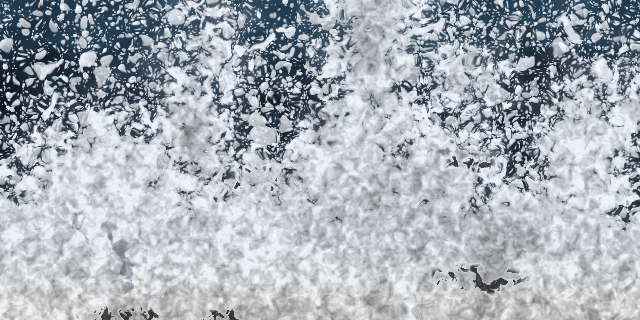
A Shadertoy shader for this texture:

```glsl
vec3 hash3(vec2 p) {
    vec3 q = fract(p.xyx * vec3(0.1031, 0.1030, 0.0973));
    q += dot(q, q.yxz + 33.33);
    return fract((q.xxy + q.yzz) * q.zyx);
}

float noise(vec2 p) {
    vec2 i = floor(p), f = fract(p);
    f = f * f * (3.0 - 2.0 * f);
    return mix(mix(hash3(i).x, hash3(i + vec2(1, 0)).x, f.x),
               mix(hash3(i + vec2(0, 1)).x, hash3(i + 1.0).x, f.x), f.y);
}

float fbm(vec2 p) {
    float sum = 0.0, amp = 0.5;
    for (int i = 0; i < 5; i++) {
        sum += amp * noise(p);
        p = mat2(1.6, 1.2, -1.2, 1.6) * p + 17.3;
        amp *= 0.5;
    }
    return sum;
}

float glow(vec2 p, vec2 center, vec2 size) {
    vec2 q = (p - center) / size;
    return exp(-dot(q, q));
}

float capsule(vec2 p, vec4 ends, float radius) {
    vec2 a = p - ends.xy, b = ends.zw - ends.xy;
    return length(a - b * clamp(dot(a, b) / dot(b, b), 0.0, 1.0)) - radius;
}

// Positive inside the surf, its plumes and the side splashes
float surfField(vec2 p) {
    vec4 lobes[10] = vec4[](
        vec4(0.32, 0.38, 0.25, 0.25), vec4(0.60, 0.58, 0.085, 0.20),
        vec4(0.645, 0.80, 0.05, 0.12), vec4(1.09, 0.42, 0.19, 0.26),
        vec4(1.17, 0.82, 0.10, 0.40), vec4(1.36, 0.44, 0.17, 0.14),
        vec4(1.82, 0.46, 0.13, 0.24), vec4(1.97, 0.68, 0.09, 0.06),
        vec4(1.43, 0.76, 0.09, 0.08), vec4(0.80, 0.42, 0.16, 0.10));
    float field = 0.41 - 0.08 * smoothstep(1.75, 2.0, p.x) - p.y;
    for (int i = 0; i < 10; i++) {
        vec4 l = lobes[i];
        field = max(field, (1.0 - length((p - l.xy) / l.zw)) * min(l.z, l.w));
    }
    return field;
}

// Coverage and brightness of one layer of stretched droplets
vec2 droplets(vec2 p, float scale, float density) {
    vec2 g = p * scale + scale * 3.7, result = vec2(0.0, 0.8);
    float aa = 0.8 * scale / iResolution.y;
    for (int j = -1; j <= 1; j++)
    for (int i = -1; i <= 1; i++) {
        vec2 id = floor(g) + vec2(i, j);
        vec3 h = hash3(id + scale), k = hash3(id + scale + 51.0);
        if (h.z > density) continue;
        vec2 d = g - id - 0.15 - 0.7 * h.xy;
        float angle = 6.2832 * k.x, radius = mix(0.13, 0.47, k.z * k.z);
        vec2 q = mat2(cos(angle), sin(angle), -sin(angle), cos(angle)) * d;
        q.y *= mix(1.0, 2.0, k.y * k.y);
        float cover = smoothstep(aa, -aa, length(q) - radius);
        float light = 0.72 + 0.22 * h.y + 0.10 * dot(d, vec2(-0.4, 0.9)) / radius;
        if (cover > result.x) result = vec2(cover, light);
    }
    return result;
}

void mainImage(out vec4 fragColor, in vec2 fragCoord) {
    vec2 p = fragCoord / iResolution.y;
    p.x *= 2.0 * iResolution.y / iResolution.x;
    vec2 warp = vec2(noise(p * 34.0), noise(p * 34.0 + 40.0)) - 0.5;
    vec2 w = p + 0.022 * warp;
    float broad = fbm(p * 7.0), medium = fbm(w * 19.0) - 0.48;
    float fine = fbm(w * 52.0 + 9.0) - 0.48, grain = noise(p * 105.0) - 0.5;
    float field = surfField(p);

    // Deep water
    vec3 color = mix(vec3(0.045, 0.07, 0.115), vec3(0.13, 0.23, 0.31),
                     smoothstep(0.55, 0.95, p.y + 0.4 * (broad - 0.5)));
    color *= 0.75 + 0.5 * fbm(p * vec2(6.0, 22.0));

    // Thin mist hugging the surf
    float mist = smoothstep(-0.20, 0.04, field + 0.25 * medium);
    color = mix(color, vec3(0.50, 0.56, 0.62), 0.38 * mist);

    // Churned foam with ragged edges
    float edge = field + 0.02 + 0.20 * medium + 0.30 * fine + 0.03 * grain;
    float foam = smoothstep(-0.02, 0.035, edge);
    float strands = fbm(w * vec2(30.0, 12.0) + 3.0 * broad) - 0.48;
    float tone = 0.835 + 0.62 * fine + 0.28 * medium + 0.28 * strands + 0.15 * grain;
    tone += 0.05 * glow(p, vec2(0.35, 0.45), vec2(0.3, 0.15));
    tone -= 0.14 * glow(p, vec2(1.15, 0.88), vec2(0.11, 0.2));
    tone -= 0.24 * glow(p, vec2(0.60, 0.60), vec2(0.06, 0.09));
    tone -= 0.10 * glow(p, vec2(1.24, 0.38), vec2(0.09, 0.2));
    tone -= 0.14 * glow(p, vec2(1.54, 0.23), vec2(0.24, 0.10));
    tone -= 0.10 * smoothstep(0.12, 0.0, p.y) * smoothstep(0.2, 0.4, p.x);
    vec3 tint = mix(vec3(1.0, 0.995, 0.995), vec3(0.975, 1.0, 1.035), smoothstep(0.03, 0.25, p.y));
    color = mix(color, clamp(tone, 0.25, 0.97) * tint, foam * 0.97);

    // Small broken gaps near the waterline and along the crest
    float gaps = glow(p, vec2(1.48, 0.125), vec2(0.14, 0.04))
               + glow(p, vec2(0.39, 0.01), vec2(0.12, 0.03))
               + glow(p, vec2(0.71, 0.0), vec2(0.08, 0.03))
               + 0.8 * glow(p, vec2(1.47, 0.49), vec2(0.07, 0.03))
               + 0.55 * glow(p, vec2(0.80, 0.43), vec2(0.14, 0.06));
    float hole = smoothstep(0.27, 0.38, gaps * 0.32 + 0.6 * medium + 1.1 * fine + 0.1 * grain);
    hole *= smoothstep(0.1, 0.4, gaps);
    color = mix(color, vec3(0.13, 0.13, 0.14), 0.9 * hole);

    // Shadowed streaks in the foam
    vec4 shades[5] = vec4[](vec4(0.20, 0.35, 0.27, 0.25), vec4(0.34, 0.27, 0.41, 0.19),
        vec4(0.405, 0.17, 0.405, 0.08), vec4(1.33, 0.522, 1.55, 0.515),
        vec4(1.60, 0.44, 1.62, 0.45));
    for (int i = 0; i < 5; i++) {
        float d = capsule(w, shades[i], 0.007) + 0.04 * medium + 0.03 * fine;
        color = mix(color, vec3(0.50, 0.52, 0.57) + 0.4 * fine, 0.8 * smoothstep(0.006, -0.005, d));
    }

    // Flying spray, coarse to fine
    float spray = 0.45 + 0.28 * smoothstep(-0.20, 0.0, field) + 0.5 * (broad - 0.5)
                + 0.22 * glow(p, vec2(1.42, 0.78), vec2(0.18, 0.25));
    float scale = 13.0;
    for (int i = 0; i < 6; i++) {
        float density = spray * mix(0.45, 1.2, float(i) / 5.0);
        vec2 drop = droplets(w, scale, density);
        vec3 dropColor = drop.y * vec3(0.975, 1.0, 1.03) + 0.25 * fine;
        color = mix(color, dropColor, drop.x * mix(0.95, 0.2, foam) * (1.0 - 0.65 * hole));
        scale *= 1.45;
    }

    // Bright thrown ribbons and clots
    vec4 ribbons[8] = vec4[](vec4(1.28, 0.0, 1.295, 0.15), vec4(0.13, 0.76, 0.19, 0.81),
        vec4(1.26, 0.89, 1.38, 0.92), vec4(0.73, 0.82, 0.85, 0.88),
        vec4(1.76, 0.94, 1.81, 0.87), vec4(0.14, 0.64, 0.18, 0.70),
        vec4(0.265, 0.81, 0.28, 0.82), vec4(1.87, 0.79, 1.89, 0.77));
    for (int i = 0; i < 8; i++) {
        float d = capsule(w, ribbons[i], i > 5 ? 0.019 : 0.008) + 0.03 * medium;
        color = mix(color, vec3(0.88, 0.90, 0.93) + 0.3 * fine, smoothstep(0.005, -0.004, d));
    }
    fragColor = vec4(clamp(color, 0.0, 1.0), 1.0);
}
```
